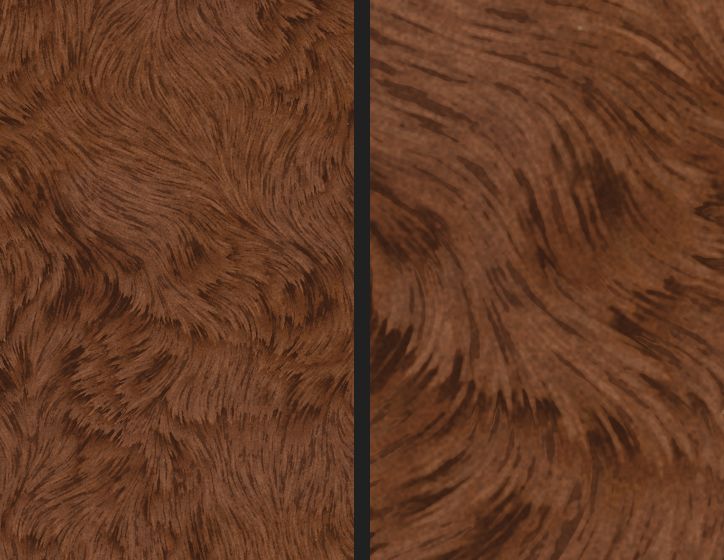
Left, the full canvas; right, a detail of the centre.
A Shadertoy shader for this texture:

```glsl
// Dark burl walnut veneer: swirling fibres crossed by feathered dark figure bands.

float hash(vec2 p) {
    vec3 q = fract(p.xyx * vec3(0.1031, 0.1030, 0.0973));
    q += dot(q, q.yzx + 33.33);
    return fract((q.x + q.y) * q.z);
}

float noise(vec2 p) {
    vec2 i = floor(p), f = fract(p);
    f = f * f * f * (f * (f * 6.0 - 15.0) + 10.0);
    return mix(mix(hash(i), hash(i + vec2(1, 0)), f.x),
               mix(hash(i + vec2(0, 1)), hash(i + vec2(1, 1)), f.x), f.y);
}

vec2 turn(vec2 p) {
    return mat2(0.8, 0.6, -0.6, 0.8) * p;
}

// Fibre direction: upright on average, swinging to both sides.
vec2 grainDirection(vec2 p) {
    float lean = 1.9 * (noise(turn(p) * 4.6 + 17.0) - 0.5)
               + 1.4 * (noise(p * 9.0 + 41.0) - 0.5) - 0.12;
    return vec2(sin(lean), cos(lean));
}

// Fine (x) and coarse (y) strands: noise averaged along the flow, both ways.
vec2 fibres(vec2 p) {
    const int STEPS = 11;
    vec2 ahead = p, behind = p, sum = vec2(0.0);
    for (int i = 0; i < STEPS; i++) {
        ahead += grainDirection(ahead) * 0.0015;
        behind -= grainDirection(behind) * 0.0015;
        sum.x += noise(ahead * 310.0) + noise(behind * 310.0);
        sum.y += noise(ahead * 135.0 + 9.0) + noise(behind * 135.0 + 9.0);
    }
    vec2 mean = sum / float(2 * STEPS);
    return clamp(0.5 + (mean - 0.5) * vec2(3.7, 2.2), 0.0, 1.0);
}

// Growth figure: contour waves of an uneven height field.
float figureWave(vec2 p) {
    float height = 0.62 * noise(turn(p * vec2(3.4, 5.4)) + 5.0)
                 + 0.26 * noise(turn(p) * 11.0 + 23.0)
                 + 0.12 * noise(p * 25.0 + 3.0);
    return sin(height * 38.0);
}

void mainImage(out vec4 fragColor, in vec2 fragCoord) {
    vec2 p = fragCoord / iResolution.y;
    vec2 strand = fibres(p);

    // Strands push the band edges along the grain, which feathers them.
    float push = 0.024 * (strand.y - 0.5) + 0.024 * (strand.x - 0.5);
    vec2 q = p + grainDirection(p) * push;
    float wave = figureWave(q);
    float patches = smoothstep(0.34, 0.68, 0.6 * noise(turn(q) * 4.5 + 61.0)
                                         + 0.4 * noise(q * 12.0 + 7.0));
    float halo = smoothstep(-0.9, 0.4, wave) * patches;
    float band = smoothstep(0.1, 1.0, wave) * patches;

    // Tan ground, golden beside the bands, with paler silky strands.
    vec3 tan_ = vec3(0.423, 0.255, 0.168);
    vec3 golden = vec3(0.405, 0.228, 0.118);
    vec3 silky = vec3(0.510, 0.335, 0.230);
    float warmth = smoothstep(0.35, 0.65, noise(p * 5.0 + 83.0));
    vec3 color = mix(tan_, golden, clamp(0.7 * halo + 0.6 * warmth, 0.0, 1.0));
    color = mix(color, silky, 0.6 * smoothstep(0.5, 1.0, strand.x) * (1.0 - 0.6 * halo));

    // Bands: red-brown body broken into near-black streaks.
    vec3 redBrown = vec3(0.325, 0.163, 0.092);
    vec3 blackBrown = vec3(0.195, 0.108, 0.075);
    float streak = smoothstep(0.62, 0.28, 0.5 * (strand.x + strand.y));
    color = mix(color, redBrown, 0.55 * band);
    color = mix(color, blackBrown, band * (0.05 + 0.75 * streak));

    // Thin dark pores along the grain.
    float pore = smoothstep(0.38, 0.08, strand.x);
    color = mix(color, vec3(0.235, 0.125, 0.075), 0.58 * pore);
    color *= 0.95 + 0.14 * strand.y;

    // Fine surface tooth and rare pale flecks.
    float tooth = 0.5 * (noise(p * 500.0 + 13.0) + noise(turn(p) * 390.0 + 77.0));
    color *= 0.87 + 0.28 * tooth;
    vec2 cell = floor(p * 70.0), spot = fract(p * 70.0) - 0.5;
    float fleck = step(0.992, hash(cell + 11.0)) * smoothstep(0.14, 0.04, length(spot));
    color = mix(color, vec3(0.62, 0.50, 0.38), 0.6 * fleck);

    fragColor = vec4(color, 1.0);
}
```
